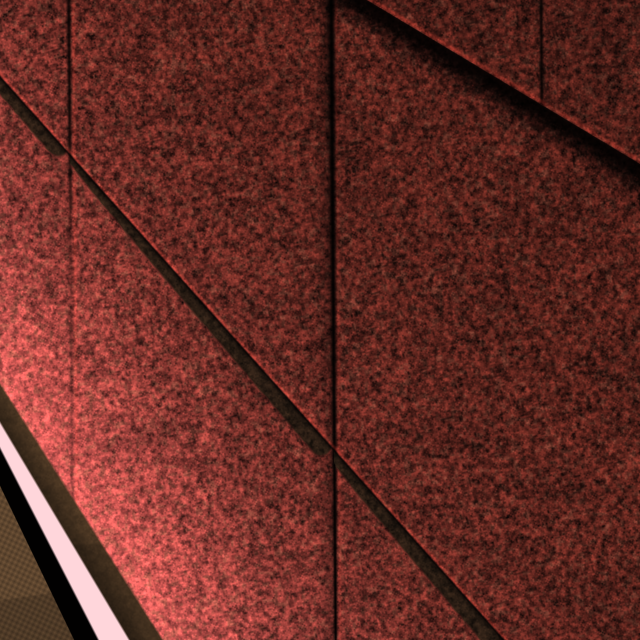
Write a Shadertoy shader that draws this texture.

```glsl
// Grainy red wall panels crossed by slanted grooves, lit by a bright strip at lower left.
// Slanted lines are signed distances; light falls off exponentially from the wall foot,
// and layered value noise gives the rough surface.

// Slanted lines: x = height at the left side, y = downward slope
const vec2 WALL_FOOT = vec2(0.401, 1.575);
const vec2 STRIP_TOP = vec2(0.340, 1.684);
const vec2 STRIP_BASE = vec2(0.300, 1.950);
const vec2 GAP_BASE = vec2(0.241, 2.080);
const vec2 GROOVE = vec2(0.880, 1.118);
const vec2 LEDGE = vec2(1.344, 0.600);

const float SEAM_START = 0.111;
const float SEAM_PITCH = 0.410;
const float LEDGE_SEAM = 0.849;
const float SEAM_LEAN = 0.007;

const float GLOW_REACH = 0.19;
const float GRAIN_SCALE = 125.0;
const float GRAIN_GAIN = 1.75;

const vec3 WALL_DARK = vec3(0.305, 0.118, 0.092);
const vec3 WALL_LIT = vec3(0.90, 0.385, 0.365);
const vec3 WALL_DUST = vec3(0.37, 0.22, 0.17);
const vec3 RIM_RED = vec3(0.50, 0.13, 0.10);
const vec3 GROOVE_BROWN = vec3(0.145, 0.105, 0.070);
const vec3 TRIM_BROWN = vec3(0.270, 0.195, 0.125);
const vec3 FLOOR_BROWN = vec3(0.365, 0.270, 0.180);
const vec3 STRIP_PINK = vec3(1.0, 0.84, 0.86);

float hash(vec2 p) {
    vec3 q = fract(vec3(p.xyx) * 0.1031);
    q += dot(q, q.yzx + 33.33);
    return fract((q.x + q.y) * q.z);
}

float valueNoise(vec2 p) {
    vec2 cell = floor(p), f = fract(p);
    f = f * f * (3.0 - 2.0 * f);
    float low = mix(hash(cell), hash(cell + vec2(1, 0)), f.x);
    float high = mix(hash(cell + vec2(0, 1)), hash(cell + vec2(1, 1)), f.x);
    return mix(low, high, f.y);
}

// Three octaves centred on zero
float grainNoise(vec2 p) {
    float sum = 0.0, weight = 0.42;
    for (int i = 0; i < 3; i++) {
        sum += weight * (valueNoise(p) - 0.5);
        p = mat2(0.8, 0.6, -0.6, 0.8) * p * 1.75 + 17.3;
        weight *= 0.9;
    }
    return sum;
}

// Signed distance, positive above the line
float above(vec2 p, vec2 line) {
    return (p.y - line.x + line.y * p.x) / sqrt(1.0 + line.y * line.y);
}

float cover(float d, float soft) {
    return smoothstep(-soft, soft, d);
}

float bump(float d, float width) {
    return exp(-d * d / (width * width));
}

vec3 wallColour(vec2 p, float soft) {
    float foot = above(p, WALL_FOOT);
    float ledge = above(p, LEDGE);
    float groove = above(p, GROOVE);
    float overLedge = cover(ledge, soft);
    float grain = grainNoise(p * GRAIN_SCALE);

    // Surface and light
    float glow = exp(-max(foot, 0.0) / GLOW_REACH);
    vec3 col = mix(WALL_DARK, WALL_LIT, glow);
    float dust = smoothstep(0.50, 0.95, valueNoise(p * GRAIN_SCALE * 1.3 + 71.0));
    col = mix(col, WALL_DUST * (0.85 + 0.9 * glow), 0.5 * dust);
    col *= 1.0 + GRAIN_GAIN * grain * (1.0 - 0.5 * glow);
    col *= 0.94 + 0.14 * valueNoise(p * 16.0);
    col *= 1.0 - 0.17 * smoothstep(0.55, 1.1, p.y) * smoothstep(0.45, 1.0, p.x);

    // Vertical seams repeat below the ledge; one more lies above it
    float x = p.x + SEAM_LEAN * (p.y - 0.5);
    float panel = (x - SEAM_START) / SEAM_PITCH;
    float seam = (panel - floor(panel + 0.5)) * SEAM_PITCH;
    float isMain = smoothstep(0.2, 0.4, x);
    float seamWidth = mix(0.0026, mix(0.0035, 0.0065, isMain), p.y);
    float depth = mix(0.25 + 0.55 * smoothstep(0.55, 0.85, p.y), 0.92, isMain);
    float under = (1.0 - overLedge) * (1.0 - smoothstep(0.70, 0.72, x));
    col += RIM_RED * 0.25 * bump(seam - 0.007, 0.003) * under;
    col *= 1.0 - depth * bump(seam, seamWidth) * under;
    col *= 1.0 - 0.28 * isMain * bump(seam + 0.008, 0.012) * under;
    col *= 1.0 - 0.8 * bump(x - LEDGE_SEAM, 0.0032) * overLedge;

    // Groove widens along each panel, then closes at the seam
    float t = fract(panel);
    float width = 0.006 + 0.014 * sqrt(t) + 0.014 * p.x;
    width *= sqrt(1.0 - smoothstep(0.92, 0.99, t));
    float ragged = 0.004 * grain;
    float band = cover(-groove, soft) * cover(groove + width + ragged, soft + 0.0012);
    vec3 bandCol = GROOVE_BROWN * (1.0 + 1.2 * grain);
    bandCol *= 0.45 + 0.55 * smoothstep(0.0, 0.010, -groove);
    col += RIM_RED * 0.42 * bump(groove - 0.003, 0.003);
    col = mix(col, bandCol, 0.95 * band);
    col *= 1.0 - 0.6 * bump(groove, 0.0018);

    // Ledge with a red lip and a soft shadow beneath
    float drop = max(-ledge, 0.0);
    float shade = 0.90 * (1.0 - smoothstep(0.010, 0.055, drop + 0.008 * grain));
    col *= 1.0 - shade * (1.0 - overLedge);
    col += RIM_RED * 0.40 * bump(ledge - 0.004, 0.0035);
    return col;
}

void mainImage(out vec4 fragColor, in vec2 fragCoord) {
    vec2 p = fragCoord / iResolution.xy;
    float soft = 0.8 / min(iResolution.x, iResolution.y);

    // Woven floor with one tonal step
    vec2 weave = abs(fract(mat2(0.9, 0.44, -0.44, 0.9) * p * 125.0) - 0.5);
    vec3 col = FLOOR_BROWN * (0.80 + 0.4 * (weave.x + weave.y));
    col *= mix(0.83, 1.0, cover(p.y - 0.062 - 0.14 * p.x, 0.002));

    // Black gap, luminous strip, brown trim, then wall
    col = mix(col, vec3(0.006, 0.004, 0.003), cover(above(p, GAP_BASE), soft));
    col = mix(col, STRIP_PINK, cover(above(p, STRIP_BASE), soft + 0.001));
    float trimDist = above(p, STRIP_TOP);
    vec3 trim = TRIM_BROWN * (0.72 + 0.36 * smoothstep(0.0, 0.035, trimDist));
    trim *= 1.0 + 0.35 * grainNoise(p * GRAIN_SCALE);
    trim *= mix(0.86, 1.0, cover(p.y - 0.15, 0.003));
    col = mix(col, trim, cover(trimDist, soft + 0.001));
    col = mix(col, wallColour(p, soft), cover(above(p, WALL_FOOT), soft + 0.0015));

    fragColor = vec4(clamp(col, 0.0, 1.0), 1.0);
}
```
